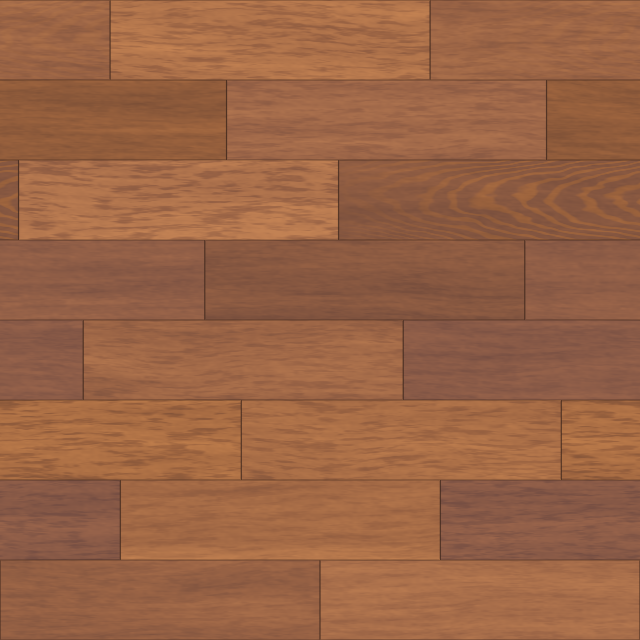
This texture is drawn by a three.js fragment shader. Its source:

```glsl
// Wooden strip floor: eight rows of planks, two planks per row, joints staggered.
// Each plank has its own tone, warmth and fleck strength; stretched value noise
// draws bands, fibres and pores, and nested parabolas draw the arched grain.

varying vec2 vUv;

const float ROWS = 8.0;
const vec2 PLANK = vec2(0.5, 0.125);
const vec3 DARK_WOOD = vec3(0.475, 0.310, 0.240);
const vec3 MID_WOOD = vec3(0.602, 0.388, 0.270);
const vec3 PALE_WOOD = vec3(0.735, 0.488, 0.318);
const vec3 SEAM_COLOR = vec3(0.25, 0.155, 0.11);

float hash(vec2 p) {
  vec3 q = fract(vec3(p.xyx) * 0.1031);
  q += dot(q, q.yzx + 33.33);
  return fract((q.x + q.y) * q.z);
}

float noise(vec2 p) {
  vec2 i = floor(p);
  vec2 f = fract(p);
  f = f * f * (3.0 - 2.0 * f);
  float low = mix(hash(i), hash(i + vec2(1.0, 0.0)), f.x);
  float high = mix(hash(i + vec2(0.0, 1.0)), hash(i + 1.0), f.x);
  return mix(low, high, f.y);
}

float fbm(vec2 p) {
  return 0.55 * noise(p) + 0.3 * noise(p * 2.1 + 17.0) + 0.15 * noise(p * 4.3 + 41.0);
}

// Value for one row, counted from the top
float pick(vec4 upper, vec4 lower, float row) {
  vec4 chosen = 1.0 - step(0.5, abs(vec4(0.0, 1.0, 2.0, 3.0) - mod(row, 4.0)));
  return dot(row < 3.5 ? upper : lower, chosen);
}

// Smooth line of a given half width
float line(float dist, float halfWidth, float blur) {
  return 1.0 - smoothstep(halfWidth - blur, halfWidth + blur, dist);
}

// Tone offset from bands, dashes, slanted ripple and pores
float grain(vec2 p, float seed, float fleck) {
  vec2 shift = vec2(seed * 13.0, seed * 29.0);
  float slope = (hash(vec2(seed, 7.0)) - 0.5) * 0.07;
  float wave = 0.012 * (noise(p * vec2(7.0, 18.0) + shift) - 0.5);
  vec2 q = vec2(p.x, p.y + slope * p.x + wave);
  float bands = fbm(q * vec2(2.5, 38.0) + shift) - 0.5;
  float fibres = fbm(q * vec2(9.0, 170.0) + shift) - 0.5;
  float dashes = smoothstep(0.42, 0.78, fbm(q * vec2(30.0, 235.0) + shift));
  float ripple = noise(vec2(q.x * 85.0 + q.y * 120.0, q.y * 260.0) + shift) - 0.5;
  float pores = noise(q * vec2(150.0, 340.0) + shift) - 0.5;
  return 0.42 * bands + 0.24 * fibres + 0.42 * fleck * (0.36 - dashes)
    + 0.11 * ripple + 0.08 * pores;
}

// Nested arches opening to the right
float arches(vec2 p, float seed) {
  float v = p.y - 0.068 + 0.02 * (noise(p * vec2(8.0, 14.0) + seed) - 0.5);
  float warp = fbm(p * vec2(14.0, 40.0) + seed * 5.0);
  float rings = sin(6.2832 * (19.0 * (p.x - 55.0 * v * v) + 1.6 * warp));
  return smoothstep(-0.1, 0.95, rings);
}

void main() {
  // Plank layout
  float row = clamp(floor((1.0 - vUv.y) * ROWS), 0.0, ROWS - 1.0);
  float offset = pick(vec4(0.172, 0.354, 0.029, 0.320), vec4(0.130, 0.377, 0.188, 0.5), row);
  float x = vUv.x - offset;
  float second = mod(floor(x / PLANK.x), 2.0);
  vec2 p = vec2(mod(x, PLANK.x), vUv.y - (ROWS - 1.0 - row) * PLANK.y);
  float seed = row * 2.0 + second + 1.0;

  // Character of each plank
  float tone = mix(
    pick(vec4(0.77, 0.54, 0.77, 0.23), vec4(0.54, 0.65, 0.60, 0.68), row),
    pick(vec4(0.54, 0.33, 0.24, 0.33), vec4(0.29, 0.62, 0.24, 0.46), row), second);
  float fleck = mix(
    pick(vec4(0.85, 0.5, 1.0, 0.3), vec4(0.55, 0.75, 0.35, 0.35), row),
    pick(vec4(0.4, 0.3, 0.1, 0.25), vec4(0.3, 1.0, 0.6, 0.35), row), second);
  float warmth = mix(
    pick(vec4(0.2, -0.2, 0.0, 0.0), vec4(0.0, 0.4, 0.3, 0.0), row),
    pick(vec4(0.0, 0.8, 0.0, -0.4), vec4(-0.6, 0.7, -0.6, 0.0), row), second);
  float arched = second * pick(vec4(0.25, 0.0, 1.0, 0.0), vec4(0.0), row);

  // Grain, arched figure and one pale sapwood edge
  tone += grain(p, seed, fleck);
  float figure = arched * arches(p, seed) * smoothstep(-0.1, 0.3, p.x);
  tone += 0.28 * figure;
  warmth += 0.9 * figure;
  float sapwood = (1.0 - second) * (1.0 - step(0.5, abs(row - 6.0)));
  tone += 0.32 * sapwood * exp(-p.y / 0.012);

  // Wood colour
  tone = clamp(tone, 0.0, 1.1);
  vec3 color = mix(DARK_WOOD, MID_WOOD, min(tone * 2.0, 1.0));
  color = mix(color, PALE_WOOD, max(tone * 2.0 - 1.0, 0.0));
  color += warmth * vec3(0.012, 0.0, -0.035);

  // Joints: crisp at plank ends, fainter along the rows
  vec2 edge = min(p, PLANK - p);
  vec2 blur = max(fwidth(vUv) * 0.7, vec2(0.0004));
  float endJoint = line(edge.x, 0.0009, blur.x);
  float sideJoint = line(edge.y, 0.0007, blur.y) * (0.5 + 0.3 * noise(vec2(vUv.x * 9.0, seed)));
  color = mix(color, SEAM_COLOR, max(endJoint * 0.85, sideJoint));

  gl_FragColor = vec4(color, 1.0);
}
```
